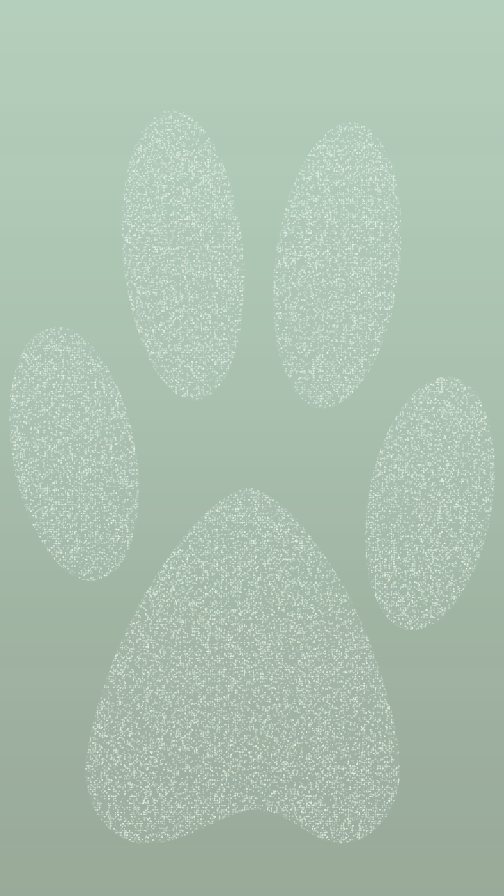
Reproduce this background procedurally as a Shadertoy shader.

```glsl
// A glittering paw print on a soft sage-green vertical gradient.

const vec3 SKY_SAGE  = vec3(0.710, 0.810, 0.740);
const vec3 MID_SAGE  = vec3(0.650, 0.735, 0.665);
const vec3 DEEP_SAGE = vec3(0.598, 0.662, 0.598);
const vec3 HAZE      = vec3(0.730, 0.800, 0.800);
const vec3 CREAM     = vec3(0.960, 0.970, 0.880);
const vec3 ICE       = vec3(0.840, 0.940, 0.920);

vec2 hash2(vec2 p) {
    vec3 q = fract(p.xyx * vec3(0.1031, 0.1030, 0.0973));
    q += dot(q, q.yzx + 33.33);
    return fract((q.xx + q.yz) * q.zy);
}

float cornerSlope(vec2 cell, vec2 offset) {
    return dot(hash2(cell + offset) * 2.0 - 1.0, -offset);
}

float gradientNoise(vec2 p) {
    vec2 i = floor(p), f = fract(p);
    vec2 u = f * f * (3.0 - 2.0 * f);
    vec2 e = vec2(1.0, 0.0);
    float a = dot(hash2(i) * 2.0 - 1.0, f);
    float b = cornerSlope(i, e.xy) + dot(hash2(i + e.xy) * 2.0 - 1.0, f);
    float c = cornerSlope(i, e.yx) + dot(hash2(i + e.yx) * 2.0 - 1.0, f);
    float d = cornerSlope(i, e.xx) + dot(hash2(i + e.xx) * 2.0 - 1.0, f);
    return mix(mix(a, b, u.x), mix(c, d, u.x), u.y);
}

// Approximate signed distance to an ellipse leaning left by an angle
float toe(vec2 p, vec2 center, vec2 radii, float lean) {
    float c = cos(lean), s = sin(lean);
    vec2 q = mat2(c, -s, s, c) * (p - center);
    float k = length(q / radii);
    return k * (k - 1.0) / max(length(q / (radii * radii)), 1e-4);
}

// Domed pad whose lower edge swells into two lobes around a notch
float heel(vec2 p, vec2 base, vec2 size) {
    float rise = (p.y - base.y) / size.y;
    float v = clamp(rise, 0.0, 1.0);
    float side = p.x - base.x - 0.0065 * v;
    float halfWidth = size.x * pow(1.0 - pow(v, 1.5), 0.65);
    float dome = max(abs(side) - halfWidth, (rise - 1.0) * size.y);

    float lobe = 0.108;
    float t = side / lobe;
    float notch = abs(side - 0.0156 * max(0.0, 1.0 - t * t));
    float inner = mix(0.0443, 0.082, smoothstep(0.0, lobe, notch));
    float outward = max(0.0, abs(side) - lobe) / (size.x - lobe);
    float depth = inner * sqrt(max(0.0, 1.0 - outward * outward));
    return max(dome, base.y - depth - p.y);
}

float paw(vec2 p) {
    float d = heel(p, vec2(0.2708, 0.1406), vec2(0.1758, 0.3151));
    d = min(d, toe(p, vec2(0.2044, 0.7155), vec2(0.0670, 0.1626),  0.092));
    d = min(d, toe(p, vec2(0.3763, 0.7038), vec2(0.0695, 0.1604), -0.120));
    d = min(d, toe(p, vec2(0.0827, 0.4935), vec2(0.0685, 0.1437),  0.183));
    return min(d, toe(p, vec2(0.4798, 0.4382), vec2(0.0690, 0.1430), -0.174));
}

// One jittered speck per chosen cell: x is brightness, y is tint
vec2 glitter(vec2 p, float cells, float density, float pixel) {
    vec2 g = p * cells, id = floor(g);
    vec2 pick = hash2(id + cells);
    vec2 place = 0.5 + 0.3 * (hash2(id + cells + 71.0) - 0.5);
    float blur = 0.5 * cells * pixel;
    float speck = 1.0 - smoothstep(0.42 - blur, 0.42 + blur, length(fract(g) - place));
    float chance = pick.x / density;
    float shine = mix(1.0, 0.25, sqrt(min(chance, 1.0)));
    return vec2(speck * shine * step(chance, 1.0), pick.y);
}

void mainImage(out vec4 fragColor, in vec2 fragCoord) {
    float pixel = 1.0 / iResolution.y;
    vec2 p = fragCoord * pixel;

    // Backdrop with faint horizontal banding
    vec3 color = mix(DEEP_SAGE, MID_SAGE, smoothstep(-0.1, 0.6, p.y));
    color = mix(color, SKY_SAGE, clamp((p.y - 0.4) / 0.6, 0.0, 1.0));
    color += 0.006 * gradientNoise(vec2(3.5, p.y * 40.0));

    // Misty paw filled with two sizes of glitter
    float inside = 1.0 - smoothstep(-pixel, pixel, paw(p));
    color = mix(color, HAZE, 0.10 * inside);
    float density = 0.28 + 0.08 * gradientNoise(p * 24.0);
    for (int layer = 0; layer < 2; layer++) {
        vec2 speck = glitter(p, 390.0 + 110.0 * float(layer), density, pixel);
        color = mix(color, mix(CREAM, ICE, speck.y), speck.x * inside);
    }
    fragColor = vec4(color, 1.0);
}
```
